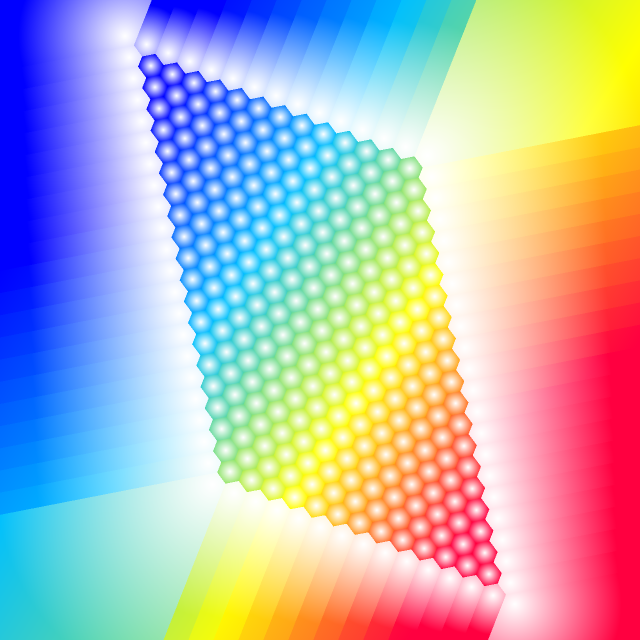
Write a WebGL 2 fragment shader that draws this background.

```glsl
#version 300 es
precision highp float;

uniform vec2 u_resolution;
out vec4 fragColor;

// Lattice of sites: first inner site, column step and row step
const vec2 ORIGIN = vec2(0.2357, 0.8971);
const vec2 COL = vec2(0.03372, -0.01335);
const vec2 ROW = vec2(0.00651, -0.03337);
const vec2 FIRST = vec2(-1.0);
const vec2 LAST = vec2(13.0, 20.0);

vec2 sitePosition(vec2 cell) {
    return ORIGIN + cell.x * COL + cell.y * ROW;
}

// Lattice coordinates of the point of the parallelogram closest to p
vec2 projectToLattice(vec2 p) {
    vec2 d = p - ORIGIN;
    vec2 uv = inverse(mat2(COL, ROW)) * d;
    vec2 inside = clamp(uv, FIRST, LAST);
    if (uv == inside) return uv;
    vec2 onSide = inside;
    vec2 onCap = inside;
    onSide.y = clamp(dot(d - inside.x * COL, ROW) / dot(ROW, ROW), FIRST.y, LAST.y);
    onCap.x = clamp(dot(d - inside.y * ROW, COL) / dot(COL, COL), FIRST.x, LAST.x);
    bool sideNearer = distance(p, sitePosition(onSide)) < distance(p, sitePosition(onCap));
    return sideNearer ? onSide : onCap;
}

vec2 nearestCell(vec2 p) {
    vec2 base = round(projectToLattice(p));
    vec2 best = base;
    float bestDistance = 1e9;
    for (int j = -1; j <= 1; j++) {
        for (int i = -1; i <= 1; i++) {
            vec2 cell = clamp(base + vec2(i, j), FIRST, LAST);
            float d = distance(p, sitePosition(cell));
            if (d < bestDistance) {
                bestDistance = d;
                best = cell;
            }
        }
    }
    return best;
}

// Vector from a rim site outward to the border of the canvas
vec2 reachToBorder(vec2 cell, vec2 site) {
    bool side = cell.x == FIRST.x || cell.x == LAST.x;
    bool cap = cell.y == FIRST.y || cell.y == LAST.y;
    if (side && cap) {
        vec2 corner = vec2(cell.x > 0.0 ? 1.0 : 0.0, cell.y > 0.0 ? 0.0 : 1.0);
        return corner - site;
    }
    vec2 dir = side ? normalize(vec2(ROW.y, -ROW.x)) * (cell.x > 0.0 ? -1.0 : 1.0)
                    : normalize(vec2(-COL.y, COL.x)) * (cell.y > 0.0 ? -1.0 : 1.0);
    vec2 exits = (step(0.0, dir) - site) / dir;
    return dir * min(exits.x, exits.y);
}

// Diagonal ramp: blue, sky, yellow, red
vec3 spectrum(vec2 p) {
    float t = (p.x + (1.0 - p.y) * 0.641 - 0.35) / 0.304;
    vec3 color = mix(vec3(0.0, 0.0, 1.0), vec3(0.0, 0.75, 1.0), clamp(t, 0.0, 1.0));
    color = mix(color, vec3(1.0, 1.0, 0.0), clamp(t - 1.0, 0.0, 1.0));
    return mix(color, vec3(1.0, 0.0, 0.25), clamp(t - 2.0, 0.0, 1.0));
}

vec3 shade(vec2 p) {
    vec2 cell = nearestCell(p);
    vec2 site = sitePosition(cell);
    vec2 center = site;
    float glowRadius = 0.0195;
    bool rim = any(equal(cell, FIRST)) || any(equal(cell, LAST));
    if (rim) {
        vec2 reach = reachToBorder(cell, site);
        center += 0.5 * reach;
        glowRadius = 0.82 * length(reach);
    }
    vec3 tint = spectrum(mix(center, p, 0.35));
    return mix(vec3(1.0), tint, min(distance(p, site) / glowRadius, 1.0));
}

void main() {
    // Average a 2 by 2 grid of samples to smooth the cell edges
    vec3 color = vec3(0.0);
    for (int k = 0; k < 4; k++) {
        vec2 offset = vec2(k % 2, k / 2) * 0.5 - 0.25;
        color += shade((gl_FragCoord.xy + offset) / u_resolution);
    }
    fragColor = vec4(color / 4.0, 1.0);
}
```
